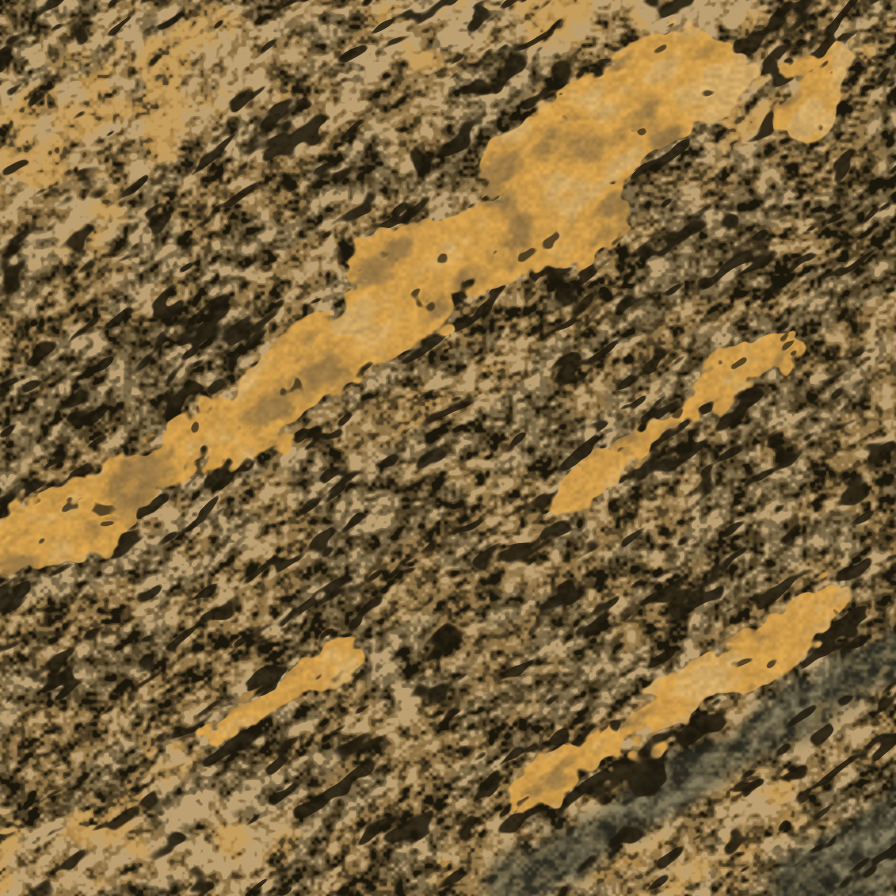
Write a Shadertoy shader that draws this texture.

```glsl
// Polished gneiss: dark foliated grain crossed by slanting honey-coloured feldspar veins.

const vec3 BLACK = vec3(0.11, 0.09, 0.045);
const vec3 BROWN = vec3(0.32, 0.26, 0.15);
const vec3 GREY  = vec3(0.48, 0.41, 0.28);
const vec3 TAN   = vec3(0.60, 0.47, 0.27);
const vec3 CREAM = vec3(0.74, 0.63, 0.45);
const vec3 HONEY = vec3(0.81, 0.61, 0.29);
const vec3 SLATE = vec3(0.30, 0.30, 0.24);

const float FOLIATION_ANGLE = 0.60;
const float GRAIN_CONTRAST = 1.75;
const float EDGE_ROUGHNESS = 0.065;
const float FLECK_STRENGTH = 0.85;

// Segments as start.xy, end.xy, each with a half width.
const int VEINS = 9;
const vec4 VEIN[VEINS] = vec4[](
    vec4(0.00, 0.385, 0.10, 0.43), vec4(0.10, 0.43, 0.30, 0.56),
    vec4(0.30, 0.56, 0.46, 0.66), vec4(0.44, 0.70, 0.64, 0.76),
    vec4(0.58, 0.81, 0.77, 0.91), vec4(0.90, 0.88, 0.93, 0.92),
    vec4(0.64, 0.46, 0.87, 0.61), vec4(0.60, 0.125, 0.93, 0.33),
    vec4(0.24, 0.18, 0.38, 0.27));
const float VEIN_WIDTH[VEINS] = float[](
    0.030, 0.034, 0.050, 0.050, 0.055, 0.035, 0.019, 0.026, 0.013);

const int PATCHES = 8;
const vec4 PATCH[PATCHES] = vec4[](
    vec4(0.00, 0.03, 0.28, 0.06), vec4(0.05, 0.80, 0.20, 0.95),
    vec4(0.45, 0.97, 0.80, 1.00), vec4(0.72, 0.03, 1.00, 0.21),
    vec4(0.50, 0.03, 0.57, 0.08), vec4(0.46, 0.55, 0.57, 0.60),
    vec4(0.15, 0.09, 0.24, 0.18), vec4(0.80, 0.84, 1.00, 0.97));
const float PATCH_WIDTH[PATCHES] = float[](
    0.055, 0.100, 0.055, 0.045, 0.012, 0.014, 0.016, 0.035);

float hash(vec2 p) {
    return fract(sin(dot(p, vec2(127.1, 311.7))) * 43758.5453);
}

float noise(vec2 p) {
    vec2 i = floor(p), f = fract(p);
    f = f * f * (3.0 - 2.0 * f);
    return mix(mix(hash(i), hash(i + vec2(1, 0)), f.x),
               mix(hash(i + vec2(0, 1)), hash(i + vec2(1, 1)), f.x), f.y);
}

float fbm(vec2 p) {
    float sum = 0.0, amp = 0.53;
    for (int i = 0; i < 4; i++) {
        sum += amp * noise(p);
        p = mat2(0.8, 0.6, -0.6, 0.8) * p * 2.1 + 7.3;
        amp *= 0.5;
    }
    return sum;
}

float capsule(vec2 p, vec4 s, float halfWidth) {
    vec2 a = p - s.xy, b = s.zw - s.xy;
    return length(a - b * clamp(dot(a, b) / dot(b, b), 0.0, 1.0)) - halfWidth;
}

vec3 grainRamp(float t, vec3 middle) {
    vec3 c = mix(BLACK, BROWN, smoothstep(0.10, 0.34, t));
    c = mix(c, middle, smoothstep(0.34, 0.56, t));
    return mix(c, CREAM, smoothstep(0.58, 0.85, t));
}

void mainImage(out vec4 fragColor, in vec2 fragCoord) {
    vec2 uv = fragCoord / iResolution.y;

    // Coordinates along (x) and across (y) the foliation, gently bent
    float c = cos(FOLIATION_ANGLE), s = sin(FOLIATION_ANGLE);
    vec2 q = mat2(c, -s, s, c) * uv;
    q.y += 0.030 * (noise(q * vec2(5.0, 8.0)) - 0.5) + 0.010 * (noise(q * 28.0) - 0.5);

    // Ragged outlines shared by the veins and pale patches
    float rough = fbm(q * vec2(13.0, 20.0)) - 0.5 + 0.3 * (noise(q * vec2(70.0, 95.0)) - 0.5);
    float vein = 1.0, pale = 1.0;
    for (int i = 0; i < VEINS; i++) vein = min(vein, capsule(uv, VEIN[i], VEIN_WIDTH[i]));
    for (int i = 0; i < PATCHES; i++) pale = min(pale, capsule(uv, PATCH[i], PATCH_WIDTH[i]));
    vein += EDGE_ROUGHNESS * rough;
    pale += 1.7 * EDGE_ROUGHNESS * rough;
    float veinMask = 1.0 - smoothstep(-0.003, 0.003, vein);
    float paleMask = 1.0 - smoothstep(-0.025, 0.020, pale);

    // Dark slate layers towards the lower right
    float slate = min(capsule(uv, vec4(0.57, 0.01, 1.00, 0.27), 0.026),
                      capsule(uv, vec4(0.91, 0.00, 1.02, 0.08), 0.045));
    float slateMask = 1.0 - smoothstep(-0.012, 0.015, slate + 0.03 * rough);

    // Salt-and-pepper groundmass
    float coarse = noise(q * vec2(48.0, 88.0));
    float medium = noise(q * vec2(95.0, 160.0) + 31.0);
    float fine = noise(uv * 235.0 + 57.0);
    float grain = 0.36 * coarse + 0.36 * medium + 0.28 * fine;
    float zone = fbm(q * vec2(4.0, 9.0) + 13.0) - 0.5;
    float lightness = 0.49 + GRAIN_CONTRAST * (grain - 0.5) + 0.30 * zone;
    lightness += 0.20 * paleMask - 0.10 * slateMask + 0.07 * smoothstep(0.55, 1.0, uv.y - 0.4 * uv.x);
    float warmth = smoothstep(0.42, 0.68, noise(q * vec2(20.0, 38.0) + 3.0) + 0.3 * paleMask);
    vec3 col = grainRamp(lightness, mix(GREY, TAN, 0.75 * warmth));
    col = mix(col, HONEY, 0.55 * paleMask * smoothstep(0.45, 0.65, fbm(q * 24.0 + 5.0)) * smoothstep(0.4, 0.6, lightness));
    col = mix(col, SLATE * (0.45 + 1.1 * grain), 0.65 * slateMask);

    // Black mica flecks, denser along vein margins
    float margin = smoothstep(-0.004, 0.006, vein) * (1.0 - smoothstep(0.008, 0.040, vein));
    float streak = 0.65 * noise(q * vec2(21.0, 72.0) + 91.0) + 0.35 * noise(q * vec2(60.0, 130.0) + 17.0);
    float fleck = smoothstep(0.66, 0.76, streak + 0.13 * margin + 0.16 * zone - 0.03 * paleMask);
    col = mix(col, BLACK, FLECK_STRENGTH * fleck);

    // Feldspar with soft clouding, pale crystals and sparse dark inclusions
    float cloud = fbm(q * vec2(22.0, 32.0) + 41.0);
    vec3 feldspar = mix(TAN, HONEY, smoothstep(0.22, 0.46, cloud));
    feldspar = mix(feldspar, CREAM + vec3(0.07, 0.04, -0.02), 0.75 * smoothstep(0.52, 0.72, cloud));
    feldspar *= 0.88 + 0.24 * (0.5 * medium + 0.5 * fine);
    float inclusion = smoothstep(0.77, 0.86, 0.7 * noise(q * vec2(42.0, 60.0) + 73.0) + 0.3 * medium);
    feldspar = mix(feldspar, BROWN * 0.75, 0.85 * inclusion);
    col = mix(col, feldspar, veinMask);

    fragColor = vec4(col, 1.0);
}
```
